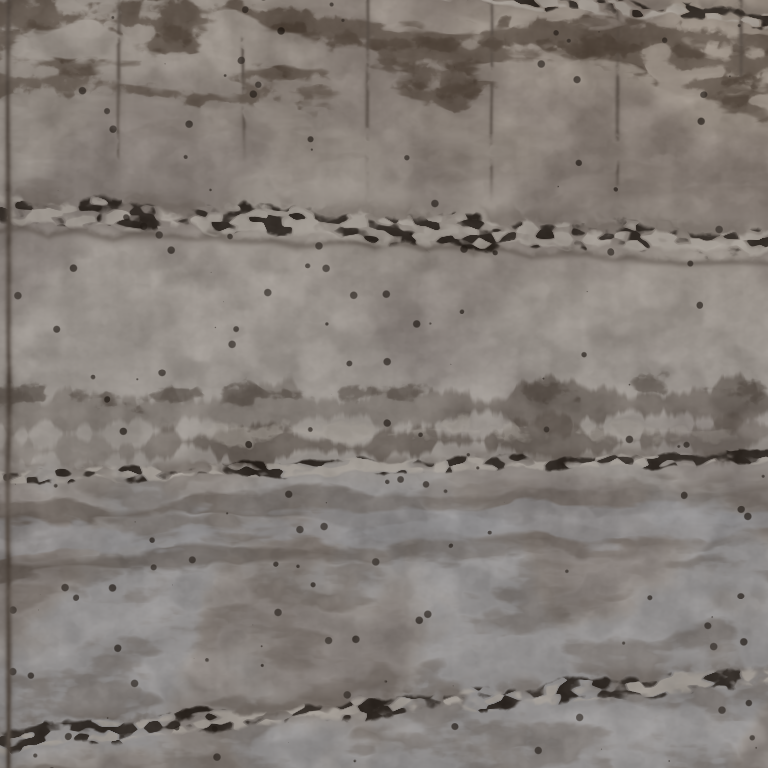
This texture is drawn by a WebGL 1 fragment shader. Its source:

```glsl
precision highp float;
uniform vec2 u_resolution;

const vec3 PALE = vec3(0.595, 0.573, 0.552);
const vec3 MID = vec3(0.515, 0.488, 0.472);
const vec3 COOL = vec3(0.565, 0.562, 0.570);
const vec3 STAIN = vec3(0.335, 0.300, 0.272);
const vec3 HOLLOW = vec3(0.165, 0.140, 0.120);
const vec3 STONE = vec3(0.660, 0.635, 0.605);
const vec3 WARM_TINT = vec3(1.0, 0.965, 0.925);
const float FORM_LINE_START = 0.155;
const float FORM_LINE_STEP = 0.162;
const float FORM_LINE_WIDTH = 0.0028;
const float EDGE_JOINT_X = 0.011;
const float PIT_DENSITY = 27.0;
const vec2 STONE_SCALE = vec2(62.0, 115.0);

float hash(vec2 p) {
  vec3 q = fract(p.xyx * 0.1031);
  q += dot(q, q.yzx + 33.33);
  return fract((q.x + q.y) * q.z);
}

// Cellular noise: x = blended cell tone, y = distance to nearest point
vec2 cells(vec2 p) {
  vec2 base = floor(p);
  float tone = 0.0, total = 0.0, nearest = 4.0;
  for (int j = -1; j <= 1; j++) {
    for (int i = -1; i <= 1; i++) {
      vec2 id = base + vec2(float(i), float(j));
      vec2 d = id + vec2(hash(id), hash(id + 41.7)) - p;
      float d2 = dot(d, d);
      float weight = exp(-6.0 * d2);
      tone += weight * hash(id + 17.3);
      total += weight;
      nearest = min(nearest, d2);
    }
  }
  return vec2(tone / total, sqrt(nearest));
}

float layered(vec2 p) {
  float sum = 0.0, gain = 0.533;
  for (int i = 0; i < 4; i++) {
    sum += gain * cells(p).x;
    p = p * 2.0 + 13.1;
    gain *= 0.5;
  }
  return sum;
}

// Sloping horizontal band with a ragged edge
float band(vec2 p, float left, float slope, float halfHeight, float ragged) {
  float d = abs(p.y - left - slope * p.x) - halfHeight + (ragged - 0.5) * 0.06;
  return 1.0 - smoothstep(-0.005, 0.005, d);
}

// Pour seam: exposed stones and black hollows under a dirty shadow
vec3 seam(vec3 col, vec2 p, float left, float slope, float halfWidth, float grain) {
  float y = p.y - left - slope * p.x + 0.002 * sin(p.x * 37.0 + left * 50.0) + 0.0015 * sin(p.x * 91.0);
  float h = y / halfWidth;
  float stone = cells(vec2(p.x, y) * STONE_SCALE + left * 90.0).x + (grain - 0.5) * 0.5;
  float bed = 1.0 - smoothstep(0.6, 1.15, abs(h) + (grain - 0.5) * 2.0);
  float shade = exp(-pow((h - 0.9) / 1.3, 2.0));
  col = mix(col, STAIN, 0.5 * shade * smoothstep(0.35, 0.65, grain));
  col = mix(col, STONE, 0.75 * bed * smoothstep(0.45, 0.7, stone - 0.1 * h));
  float hollow = 1.0 - smoothstep(0.28, 0.44, stone - 0.08 * h);
  return mix(col, HOLLOW, 0.88 * bed * hollow);
}

void main() {
  vec2 p = gl_FragCoord.xy / u_resolution;
  float mottle = layered(p * 6.0);
  float streak = layered(p * vec2(9.0, 24.0) + 7.0);
  float grain = layered(p * vec2(25.0, 30.0) + 3.0);
  float drip = layered(p * vec2(30.0, 5.0) + 21.0);

  // Slab tone, cooler and blotchier below the middle
  float lower = 1.0 - smoothstep(0.34, 0.42, p.y);
  float upper = smoothstep(0.68, 0.78, p.y);
  vec3 col = mix(MID, PALE, smoothstep(0.3, 0.62, mottle + 0.12 * (1.0 - lower - upper)));
  col = mix(col, COOL, lower * 0.7 * smoothstep(0.42, 0.62, mottle));
  float blotch = smoothstep(0.48, 0.64, mix(streak, grain, 0.35));
  col = mix(col, STAIN, blotch * (0.05 + 0.38 * lower + 0.16 * upper));
  col *= mix(vec3(1.0), WARM_TINT, smoothstep(0.4, 1.0, p.y) * (0.3 + 0.7 * p.x));

  // Upper stains, more broken with each step down
  for (int i = 0; i < 4; i++) {
    float k = float(i);
    float patchy = smoothstep(0.34 + 0.05 * k, 0.46 + 0.05 * k, streak + 0.1 * (p.x - 0.4));
    float b = band(p, 0.977 - 0.027 * k, -0.03 - 0.004 * k, 0.017 - 0.003 * k, grain);
    col = mix(col, STAIN * WARM_TINT, b * patchy * (0.72 - 0.04 * k));
  }

  // Damp bands across the middle and pale laitance between them
  float wave = 0.004 * sin(p.x * 17.0) + 0.003 * sin(p.x * 41.0 + 1.0);
  vec2 q = p + vec2(0.0, wave);
  float center = smoothstep(0.12, 0.3, p.x) * (1.0 - 0.5 * smoothstep(0.7, 0.95, p.x));
  col = mix(col, STAIN, band(p, 0.462, 0.014, 0.022, drip) * (0.32 + 0.25 * smoothstep(0.5, 0.65, p.x)));
  col = mix(col, STAIN, band(q, 0.414, 0.018, 0.016, drip) * (0.25 + 0.4 * center));
  col = mix(col, STAIN, band(q, 0.328, 0.03, 0.011, streak) * (0.6 - 0.35 * p.x));
  col = mix(col, STAIN, band(q, 0.262, 0.045, 0.012, streak) * (0.6 - 0.35 * p.x));
  col = mix(col, COOL, band(q, 0.298, 0.025, 0.016, streak) * 0.65);
  col = mix(col, STONE, band(q, 0.433, 0.008, 0.002, grain) * 0.6 * center);
  col = mix(col, STAIN, band(p, 0.484, 0.01, 0.0, grain) * 0.55);

  // Vertical formwork lines running down from the top
  for (int i = 0; i < 6; i++) {
    float k = float(i);
    float dx = abs(p.x - FORM_LINE_START - FORM_LINE_STEP * k + (drip - 0.5) * 0.005);
    float foot = 0.75 + 0.12 * hash(vec2(k, 5.0));
    float line = exp(-pow(dx / FORM_LINE_WIDTH, 2.0)) + 0.25 * exp(-dx * 110.0);
    col = mix(col, STAIN, 0.65 * line * smoothstep(foot - 0.03, foot + 0.04, p.y) * smoothstep(0.3, 0.55, grain));
  }

  // Scalloped lip below the widest seam
  float lip = p.y - 0.697 + 0.045 * p.x - 0.007 * abs(sin(p.x * 29.0 + 2.0 * sin(p.x * 11.0))) + (grain - 0.5) * 0.012;
  col = mix(col, STAIN, 0.5 * exp(-pow(lip / 0.005, 2.0)));

  col = seam(col, p, 1.046, -0.07, 0.009, grain);
  col = seam(col, p, 0.727, -0.045, 0.016, grain);
  col = seam(col, p, 0.379, 0.026, 0.008, grain);
  col = seam(col, p, 0.037, 0.084, 0.012, grain);

  // Scattered pits
  vec2 pit = cells(p * PIT_DENSITY + 60.0);
  float radius = 0.17 * smoothstep(0.66, 0.9, pit.x) - 0.04;
  col = mix(col, HOLLOW, 0.7 * (1.0 - smoothstep(radius - 0.03, radius + 0.03, pit.y)));

  // Joint along the left edge
  float joint = abs(p.x - EDGE_JOINT_X + (drip - 0.5) * 0.004);
  col = mix(col, STAIN, 0.75 * exp(-pow(joint / 0.004, 2.0)) + 0.2 * exp(-joint * 90.0));

  col += (grain - 0.5) * 0.16 + (drip - 0.5) * 0.05;
  gl_FragColor = vec4(clamp(col, 0.0, 1.0), 1.0);
}
```
